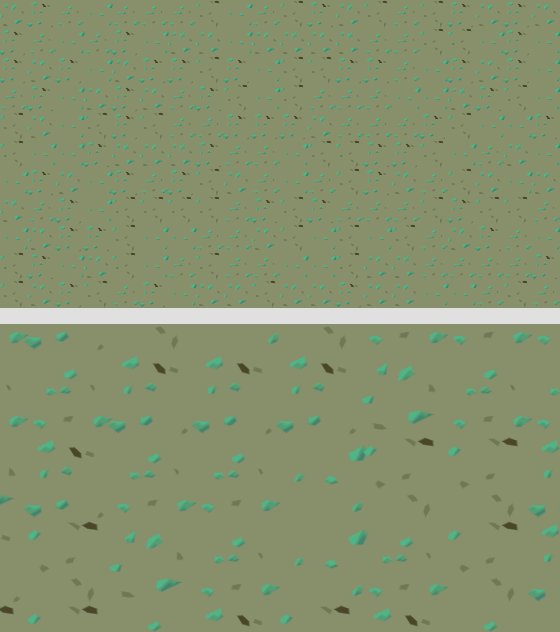
Top, the full canvas; bottom, a detail of the centre.
This pattern is drawn by a WebGL 1 fragment shader. Its source:

```glsl
precision highp float;
// Small faceted green chips and dark flecks scattered on a flat olive ground.
// The canvas is split into square tiles that reuse a few chip layouts; each
// layout is a jittered grid of slots holding irregular five-sided chips.

uniform vec2 u_resolution;

const float TILES_ACROSS = 20.0;   // tiles along the canvas width
const float SLOTS = 3.0;           // slots along each side of a tile
const float LAYOUTS = 5.0;         // number of different tile layouts
const float FILL = 0.80;           // share of slots that hold a chip
const float GREEN_SHARE = 0.68;    // share of chips that are green
const float FAINT_SHARE = 0.89;    // green and faint chips; the rest are dark
const float JITTER = 0.24;         // chip displacement, in tiles
const float RADIUS_MIN = 0.058;    // chip radius, in tiles
const float RADIUS_MAX = 0.112;
const float FLATNESS = 0.66;       // chip height relative to width
const float SOFTNESS = 0.018;      // edge blur, in tiles

const vec3 GROUND = vec3(0.53, 0.56, 0.42);
const vec3 GREEN_LIGHT = vec3(0.31, 0.71, 0.53);
const vec3 GREEN_MID = vec3(0.33, 0.61, 0.45);
const vec3 GREEN_DEEP = vec3(0.26, 0.52, 0.43);
const vec3 FAINT = vec3(0.43, 0.47, 0.33);
const vec3 DARK = vec3(0.29, 0.28, 0.16);

const float TAU = 6.2831853;

float hash(vec2 p) {
  vec3 q = fract(vec3(p.xyx) * vec3(0.1031, 0.1030, 0.0973));
  q += dot(q, q.yzx + 33.33);
  return fract((q.x + q.y) * q.z);
}

// Signed distance to an irregular convex five-sided chip
float chipDistance(vec2 p, float radius, vec2 seed) {
  float d = -1.0;
  for (int i = 0; i < 5; i++) {
    float k = float(i);
    float angle = (k + 0.7 * hash(seed + 11.0 + k)) * TAU / 5.0;
    float reach = radius * mix(0.65, 1.1, hash(seed + 23.0 + k));
    d = max(d, dot(p, vec2(cos(angle), sin(angle))) - reach);
  }
  return d;
}

// Slanted light and deep facets across a green chip
vec3 greenFacets(vec2 p, float radius, vec2 seed) {
  vec2 q = p / radius;
  float slant = dot(q, vec2(-0.45, 0.9)) + 0.5 * (hash(seed + 31.0) - 0.5);
  float streak = 0.3 * sin(dot(q, vec2(3.6, -2.2)) + TAU * hash(seed + 37.0));
  float lit = slant + streak;
  vec3 color = mix(GREEN_DEEP, GREEN_MID, smoothstep(-0.75, -0.25, lit));
  return mix(color, GREEN_LIGHT, smoothstep(-0.05, 0.35, lit));
}

// Blend the chip of one slot over the color
vec3 drawChip(vec3 color, vec2 p, vec2 slot, float blur) {
  vec2 tile = floor(slot / SLOTS);
  float layout = floor(hash(tile + 71.0) * LAYOUTS);
  vec2 seed = slot - tile * SLOTS + vec2(layout * 17.0 + 5.0, layout * 29.0 + 3.0);
  if (hash(seed) > FILL) return color;

  vec2 offset = vec2(hash(seed + 41.3), hash(seed + 47.9)) - 0.5;
  vec2 q = p - (slot + 0.5) / SLOTS - JITTER * offset;
  float kind = hash(seed + 53.7);
  float radius = mix(RADIUS_MIN, RADIUS_MAX, hash(seed + 59.1));
  bool green = kind < GREEN_SHARE;
  bool faint = kind < FAINT_SHARE;

  // Green chips lie nearly level; flecks are smaller and tilt more
  float tilt = green ? 0.8 * hash(seed + 61.7) - 0.15
                     : 2.2 * hash(seed + 61.7) - 1.1;
  if (!green) radius *= faint ? 0.66 : 0.82;
  float c = cos(tilt);
  float s = sin(tilt);
  q = vec2(c * q.x + s * q.y, c * q.y - s * q.x);
  q.y /= green ? FLATNESS : 0.8 * FLATNESS;

  vec3 chip = green ? greenFacets(q, radius, seed) : (faint ? FAINT : DARK);
  float d = chipDistance(q, radius, seed);
  return mix(color, chip, 1.0 - smoothstep(-blur, blur, d));
}

void main() {
  vec2 p = gl_FragCoord.xy / u_resolution.x * TILES_ACROSS;
  float blur = max(SOFTNESS, 0.6 * TILES_ACROSS / u_resolution.x);
  vec2 home = floor(p * SLOTS);

  vec3 color = GROUND;
  for (int y = -1; y <= 1; y++) {
    for (int x = -1; x <= 1; x++) {
      color = drawChip(color, p, home + vec2(float(x), float(y)), blur);
    }
  }
  gl_FragColor = vec4(color, 1.0);
}
```
